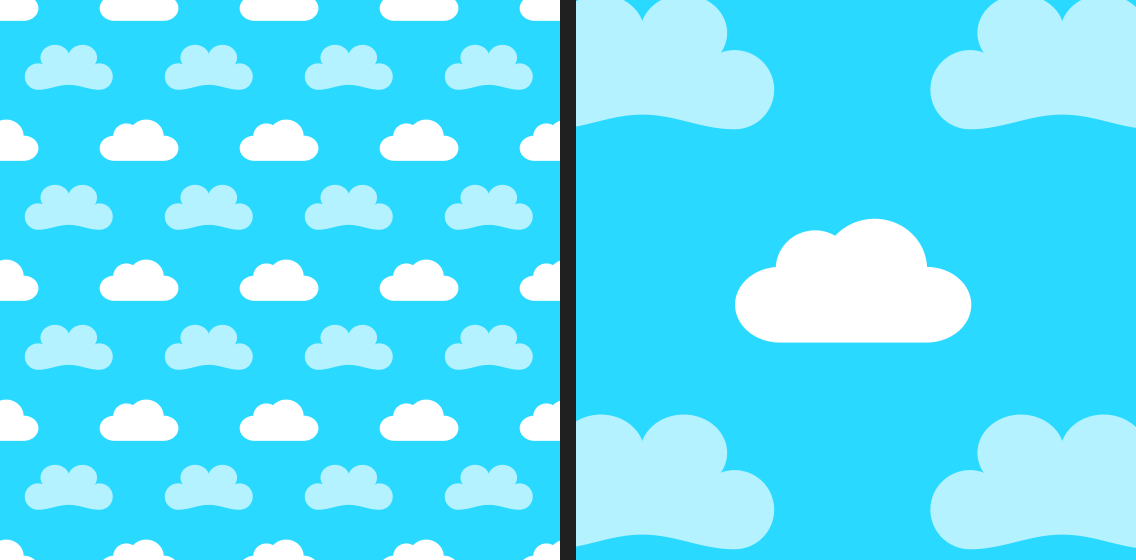
Left, the full canvas; right, a detail of the centre.
Reproduce this pattern procedurally as a WebGL 1 fragment shader.

```glsl
precision highp float;
// Flat sky with a staggered grid of white clouds and pale clouds.
// Each cell holds one of each; a cloud is a union of ellipses and boxes,
// measured in design units and wrapped per cell so the canvas tiles.

uniform vec2 u_resolution;

#define REPEATS 4.0
#define CELL 192.0
#define SKY_COLOR vec3(0.16, 0.85, 1.0)
#define PALE_COLOR vec3(0.71, 0.95, 1.0)
#define WHITE_COLOR vec3(1.0)
#define PALE_CENTER vec2(94.3, 87.0)
#define WHITE_CENTER vec2(190.7, 180.7)
#define PALE_HALF_WIDTH 42.2
#define BELLY_RISE 6.7

const float PI = 3.14159265;

// Offset from the nearest repeat of a center
vec2 wrapAround(vec2 p, vec2 center) {
  return mod(p - center + 0.5 * CELL, CELL) - 0.5 * CELL;
}

// Approximate signed distance to an ellipse, nudged off its singular center
float ellipse(vec2 p, vec2 radii) {
  p = abs(p) + 0.001;
  float k = length(p / radii);
  return k * (k - 1.0) / length(p / (radii * radii));
}

float box(vec2 p, vec2 halfSize) {
  vec2 d = abs(p) - halfSize;
  return length(max(d, 0.0)) + min(max(d.x, d.y), 0.0);
}

// Wide oval base with a small and a large puff on top
float whiteCloud(vec2 p) {
  float base = ellipse(vec2(max(abs(p.x) - 33.5, 0.0), p.y), vec2(20.5, 17.3));
  float smallPuff = ellipse(p - vec2(-17.4, 16.3), vec2(18.0, 17.7));
  float largePuff = ellipse(p - vec2(9.8, 16.3), vec2(24.0, 23.0));
  return min(base, min(smallPuff, largePuff));
}

// Mirrored cloud: two side lobes, two top puffs and an arched underside
float paleCloud(vec2 p) {
  p.x = abs(p.x);
  float sideLobe = length(p - vec2(PALE_HALF_WIDTH, 0.0)) - 18.1;
  float topPuff = ellipse(p - vec2(18.9, 26.0), vec2(19.9, 17.5));
  float core = box(p - vec2(0.0, 10.0), vec2(28.0, 15.0));
  float arch = 0.5 + 0.5 * cos(PI * p.x / PALE_HALF_WIDTH);
  float underside = -18.1 + BELLY_RISE * arch;
  float belly = max(max(p.x - PALE_HALF_WIDTH, p.y - 6.0), underside - p.y);
  return min(min(sideLobe, topPuff), min(core, belly));
}

// Antialiased fill of a distance field
float coverage(float dist, float pixel) {
  return clamp(0.5 - dist / pixel, 0.0, 1.0);
}

void main() {
  vec2 p = gl_FragCoord.xy / u_resolution * REPEATS * CELL;
  float pixel = REPEATS * CELL / min(u_resolution.x, u_resolution.y);

  float pale = coverage(paleCloud(wrapAround(p, PALE_CENTER)), pixel);
  float white = coverage(whiteCloud(wrapAround(p, WHITE_CENTER)), pixel);

  vec3 color = mix(SKY_COLOR, PALE_COLOR, pale);
  color = mix(color, WHITE_COLOR, white);
  gl_FragColor = vec4(color, 1.0);
}
```
